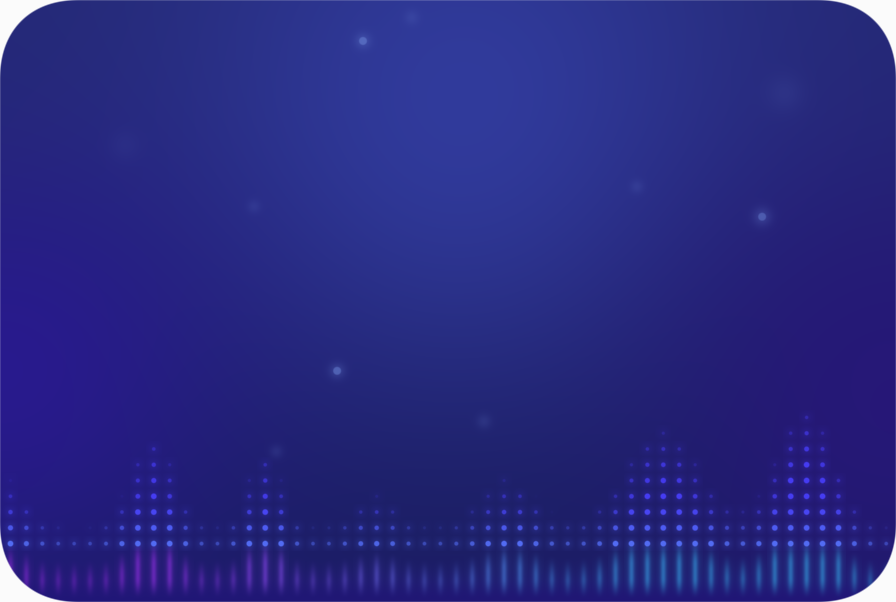
This background is drawn by a Shadertoy shader. Its source:

```glsl
// Rounded indigo panel with soft glows, drifting light specks and a dotted equalizer.
// Gaussian falloffs blend the colours; a repeated grid makes the equalizer,
// whose column heights are a sum of smooth peaks. Units are canvas heights.

const float PITCH_X = 0.02645;   // spacing of columns
const float PITCH_Y = 0.0262;    // spacing of dot rows
const float FIRST_COLUMN = 0.0174;
const float FIRST_ROW = 0.097;

const vec3 PAPER = vec3(0.985);
const vec3 NAVY = vec3(0.10, 0.11, 0.375);
const vec3 DUSK = vec3(0.14, 0.16, 0.455);
const vec3 COBALT = vec3(0.19, 0.23, 0.61);
const vec3 VIOLET = vec3(0.16, 0.10, 0.56);
const vec3 PLUM = vec3(0.15, 0.09, 0.47);
const vec3 DOT_BLUE = vec3(0.27, 0.23, 0.95);
const vec3 BAR_PURPLE = vec3(0.43, 0.15, 0.74);
const vec3 BAR_TEAL = vec3(0.18, 0.46, 0.74);
const vec3 SPECK = vec3(0.40, 0.50, 0.82);

// Peaks of the equalizer: centre, height in rows, half width
const vec3 PEAKS[7] = vec3[7](
    vec3(0.010, 3.2, 0.050), vec3(0.254, 6.0, 0.050), vec3(0.440, 5.0, 0.040),
    vec3(0.624, 2.2, 0.050), vec3(0.845, 3.3, 0.065), vec3(1.101, 6.4, 0.088),
    vec3(1.339, 7.8, 0.066));

// Specks: position, glow radius, strength (strong ones get a core)
const vec4 SPECKS[10] = vec4[10](
    vec4(0.603, 0.932, 0.013, 0.50), vec4(0.684, 0.971, 0.012, 0.25),
    vec4(1.304, 0.845, 0.030, 0.16), vec4(0.207, 0.758, 0.025, 0.10),
    vec4(0.422, 0.657, 0.011, 0.22), vec4(1.058, 0.690, 0.011, 0.25),
    vec4(1.266, 0.640, 0.015, 0.46), vec4(0.560, 0.384, 0.013, 0.48),
    vec4(0.804, 0.300, 0.012, 0.26), vec4(0.459, 0.250, 0.011, 0.24));

float falloff(float dist, float radius) {
    float t = dist / radius;
    return exp(-t * t);
}

// Signed distance to a box with softly squared corners
float roundedBox(vec2 p, vec2 halfSize, float radius) {
    vec2 q = max(abs(p) - halfSize + radius, 0.0);
    return pow(pow(q.x, 2.3) + pow(q.y, 2.3), 1.0 / 2.3) - radius;
}

vec3 backdrop(vec2 p, float aspect) {
    vec3 color = mix(NAVY, DUSK, smoothstep(0.1, 0.85, p.y));
    color = mix(color, COBALT, falloff(distance(p, vec2(0.52 * aspect, 0.83)), 0.46));
    color = mix(color, VIOLET, 0.95 * falloff(length((p - vec2(0.0, 0.38)) * vec2(0.9, 1.0)), 0.36));
    color = mix(color, PLUM, 0.95 * falloff(distance(p, vec2(aspect, 0.34)), 0.40));
    return mix(color, vec3(0.13, 0.08, 0.48), 0.75 * falloff(p.y, 0.045));
}

vec3 addSpecks(vec3 color, vec2 p, float pixel) {
    for (int i = 0; i < 10; i++) {
        vec4 s = SPECKS[i];
        float dist = distance(p, s.xy);
        color = mix(color, SPECK, 0.6 * s.w * falloff(dist, s.z));
        float core = 1.0 - smoothstep(0.0065 - pixel, 0.0065 + pixel, dist);
        color = mix(color, SPECK, core * smoothstep(0.35, 0.5, s.w) * 0.55);
    }
    return color;
}

// Column height, counted in rows
float columnLevel(float x) {
    float level = 0.35;
    for (int i = 0; i < 7; i++)
        level += PEAKS[i].y * falloff(x - PEAKS[i].x, PEAKS[i].z);
    return level;
}

vec3 addEqualizer(vec3 color, vec2 p, float pixel) {
    float centerX = FIRST_COLUMN + PITCH_X * floor((p.x - FIRST_COLUMN) / PITCH_X + 0.5);
    float row = floor((p.y - FIRST_ROW) / PITCH_Y + 0.5);
    float level = columnLevel(centerX);
    float dx = p.x - centerX;

    // Streaks rising from the lower edge, purple to teal
    vec3 barColor = mix(BAR_PURPLE, BAR_TEAL, smoothstep(0.15, 1.15, p.x));
    float top = 0.072 + 0.035 * smoothstep(0.0, 5.0, level);
    float rise = smoothstep(0.004, 0.04, p.y) * (1.0 - smoothstep(top - 0.045, top, p.y));
    float power = mix(0.55, 0.85, smoothstep(0.0, 5.0, level));
    float shape = 0.8 * falloff(dx, 0.0048) + 0.22 * falloff(dx, 0.014);
    color = mix(color, barColor, rise * power * shape);

    // Dots shrink and fade towards the top of each column
    float fill = clamp((level - row + 0.6) * 0.27, 0.0, 1.0) * step(0.0, row);
    float dist = length(vec2(dx, p.y - FIRST_ROW - row * PITCH_Y));
    float radius = mix(0.0022, 0.0046, fill);
    float dotMask = 1.0 - smoothstep(radius - pixel, radius + pixel, dist);
    vec3 dotColor = mix(DOT_BLUE, vec3(0.32, 0.42, 0.95), falloff(row, 1.6));
    float glow = 0.22 * falloff(dist, 0.010);
    return mix(color, dotColor, min(dotMask * 0.85 + glow, 1.0) * sqrt(fill));
}

void mainImage(out vec4 fragColor, in vec2 fragCoord) {
    float pixel = 1.0 / iResolution.y;
    float aspect = iResolution.x * pixel;
    vec2 p = fragCoord * pixel;

    vec3 color = backdrop(p, aspect);
    color = addSpecks(color, p, pixel);
    color = addEqualizer(color, p, pixel);

    vec2 halfSize = 0.5 * vec2(aspect, 1.0);
    float edge = roundedBox(p - halfSize, halfSize, 0.135);
    color = mix(color, PAPER, smoothstep(-pixel, pixel, edge));
    fragColor = vec4(color, 1.0);
}
```
